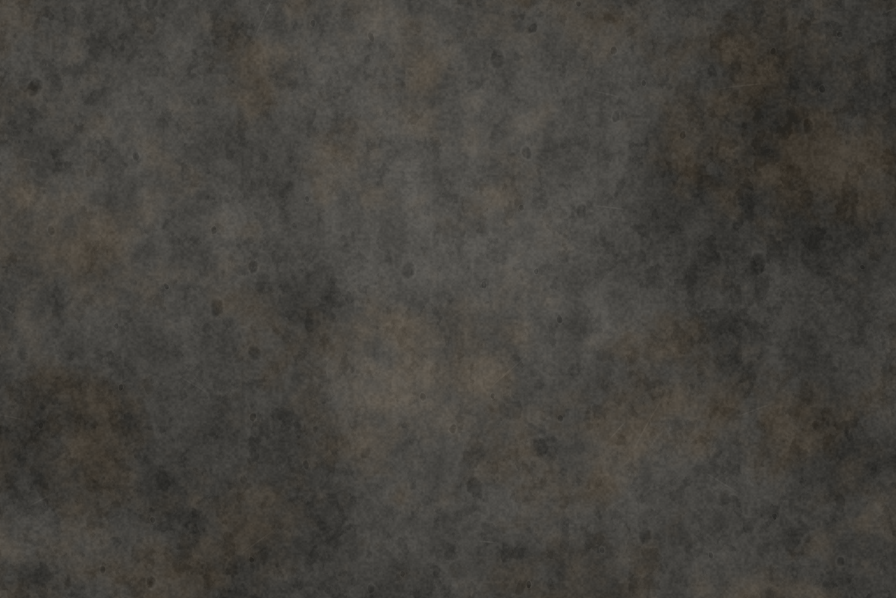
Reproduce this texture procedurally as a WebGL 1 fragment shader.

```glsl
precision highp float;
// Dark weathered concrete: broad cloudy tones with ragged dark stains,
// vertical streaks and fine grain, all summed into one tone value.
// Cellular noise places the pits, a short loop scatters faint scratches.

uniform vec2 u_resolution;

const vec3 SHADOW = vec3(0.215, 0.206, 0.188);
const vec3 LIGHT = vec3(0.322, 0.310, 0.288);
const vec3 RUST = vec3(0.022, 0.004, -0.016);

float hash(vec2 p) {
  vec3 q = fract(p.xyx * 0.1031);
  q += dot(q, q.yzx + 33.33);
  return fract((q.x + q.y) * q.z);
}

vec2 hash2(vec2 p) {
  return vec2(hash(p), hash(p + 71.7));
}

float noise(vec2 p) {
  vec2 cell = floor(p);
  vec2 f = fract(p);
  f = f * f * (3.0 - 2.0 * f);
  float low = mix(hash(cell), hash(cell + vec2(1.0, 0.0)), f.x);
  float high = mix(hash(cell + vec2(0.0, 1.0)), hash(cell + 1.0), f.x);
  return mix(low, high, f.y);
}

// Layered noise, centred on zero.
float clouds(vec2 p) {
  float sum = 0.0;
  float weight = 0.5;
  for (int i = 0; i < 5; i++) {
    sum += weight * (noise(p) - 0.5);
    p = mat2(1.6, 1.2, -1.2, 1.6) * p + 17.3;
    weight *= 0.55;
  }
  return sum;
}

// Cellular pits: dark body in x, pale rim in y.
vec2 pits(vec2 p, float share) {
  vec2 cell = floor(p);
  vec2 result = vec2(0.0);
  for (int j = -1; j <= 1; j++) {
    for (int i = -1; i <= 1; i++) {
      vec2 id = cell + vec2(float(i), float(j));
      vec2 offset = p - id - hash2(id);
      float radius = mix(0.05, 0.2, pow(hash(id + 5.1), 3.0));
      float d = length(offset * vec2(1.2, 0.9)) / radius;
      float present = step(hash(id + 9.4), share);
      float body = 1.0 - smoothstep(0.6, 1.1, d);
      float rim = smoothstep(0.8, 1.1, d) * (1.0 - smoothstep(1.1, 1.5, d));
      result = max(result, present * vec2(body, rim));
    }
  }
  return result;
}

// Thin line of given centre, angle and half length, fading to its ends.
float scratch(vec2 p, vec2 centre, float angle, float halfLength) {
  vec2 dir = vec2(cos(angle), sin(angle));
  vec2 q = p - centre;
  float along = dot(q, dir);
  float across = dot(q, vec2(-dir.y, dir.x)) + 8.0 * along * along * halfLength;
  float fade = 1.0 - smoothstep(0.3, 1.0, abs(along) / halfLength);
  return fade * (1.0 - smoothstep(0.0005, 0.0022, abs(across)));
}

float scratches(vec2 p) {
  float sum = 0.0;
  for (int i = 0; i < 18; i++) {
    vec2 seed = vec2(float(i) * 3.7, 12.9);
    vec2 centre = hash2(seed) * vec2(1.5, 1.0);
    float angle = 2.4 * (hash(seed + 2.3) - 0.5);
    sum += scratch(p, centre, angle, mix(0.015, 0.07, hash(seed + 6.1)));
  }
  return sum;
}

// Soft oval of value 1 at its centre.
float glow(vec2 p, vec2 centre, vec2 size) {
  vec2 q = (p - centre) / size;
  return exp(-dot(q, q));
}

void main() {
  vec2 p = gl_FragCoord.xy / u_resolution.y;
  float mottle = clouds(p * 24.0 + 40.0);
  float streak = clouds(p * vec2(26.0, 5.0) + 8.0);
  float worn = glow(p, vec2(0.58, 0.72), vec2(0.36, 0.28));

  // Stains avoid the worn pale area; mottling makes their edges ragged.
  float stainField = clouds(p * vec2(4.2, 3.4) + 3.0);
  stainField += 0.35 * mottle + 0.3 * streak - 0.12 * worn;
  float stain = smoothstep(0.0, 0.13, stainField);

  // Small dark flecks gather near the stains.
  float fleckField = clouds(p * vec2(52.0, 42.0)) + 0.25 * stainField;
  float flecks = smoothstep(0.07, 0.2, fleckField);

  float tone = 0.68 + 1.0 * clouds(p * 2.3 + 21.0) + 0.22 * worn;
  tone += 0.65 * streak + 1.0 * mottle - 0.48 * stain - 0.28 * flecks;
  tone += 0.42 * (noise(p * 190.0) - 0.5) + 0.3 * (noise(p * 340.0) - 0.5);
  tone -= 0.3 * smoothstep(1.1, 1.5, p.x);

  vec2 warped = p + 0.012 * vec2(mottle, clouds(p * 30.0 + 5.0));
  vec2 pit = pits(warped * 11.0, 0.3);
  tone += 0.14 * pit.y - 0.4 * pit.x + 0.28 * scratches(p);

  vec3 colour = mix(SHADOW, LIGHT, clamp(tone, -0.6, 1.5));
  float rust = clouds(p * 7.0 + 60.0) + 0.6 * mottle - 0.2 * worn;
  colour += RUST * clamp(3.0 * rust, -0.3, 0.8);
  gl_FragColor = vec4(colour, 1.0);
}
```
